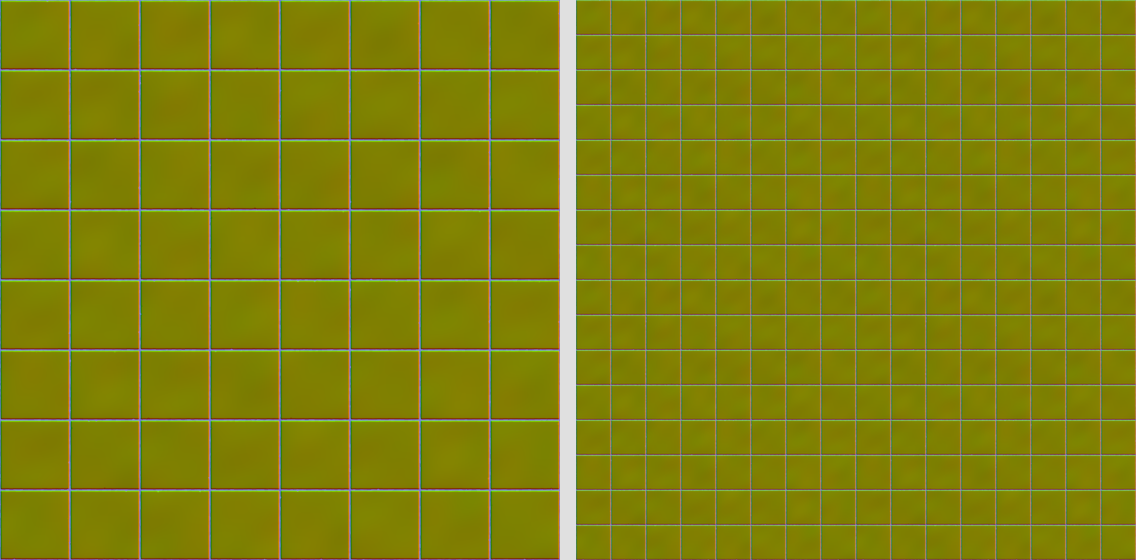
Left, the tile; right, the same tile 2 across and 2 down.
Reproduce this texture map procedurally as a WebGL 1 fragment shader.

```glsl
precision highp float;
// Square glazed tiles with narrow grout: surface slope in red and green, grout mask in blue.

uniform vec2 u_resolution;

const float TAU = 6.2831853;
const float TILES = 8.0;            // repeats across and down
const float HALF_GAP = 0.0156;      // half the grout width, in tile units
const float CORNER = 0.012;         // tile corner radius
const float BEVEL_WIDTH = 0.009;
const float BEVEL_SLOPE = 0.38;
const float PILLOW_WIDTH = 0.06;
const float PILLOW_SLOPE = 0.045;
const float GLAZE_SLOPE = 0.009;    // soft waviness of the glaze
const float TILT_SLOPE = 0.01;      // random lean of each tile
const float GROUT_BLUE = 0.86;
const float GROUT_RAMP = 0.012;     // depth over which the grout mask fills in
const float GRAINS = 176.0;         // grout grains across the canvas
const float GRAIN_SLOPE = 0.09;
const float EDGE_WEAR = 0.002;
const float CHIP_DEPTH = 0.008;
const float CHIP_RARITY = 0.98;
const int SAMPLES = 3;              // antialiasing samples per axis

vec2 hash2(vec2 p) {
  vec2 k = vec2(dot(p, vec2(127.1, 311.7)), dot(p, vec2(269.5, 183.3)));
  return fract(sin(k) * 43758.55);
}

// Wrapping cellular noise: x = distance to nearest grain, yz = its random pair.
vec3 grains(vec2 uv) {
  vec2 p = uv * GRAINS;
  vec2 base = floor(p);
  vec3 nearest = vec3(9.0, 0.0, 0.0);
  for (int j = -1; j <= 1; j++) {
    for (int i = -1; i <= 1; i++) {
      vec2 cell = base + vec2(float(i), float(j));
      vec2 rnd = hash2(mod(cell, GRAINS));
      float dist = length(cell + rnd - p);
      if (dist < nearest.x) nearest = vec3(dist, fract(rnd * 17.3 + 0.37));
    }
  }
  return nearest;
}

// Layered sines with whole frequencies, shifted by a phase per tile.
vec2 glazeWaves(vec2 uv, vec2 phase) {
  vec2 sum = vec2(0.0);
  for (int i = 0; i < 3; i++) {
    float k = float(i);
    vec2 a = vec2(5.0 + 3.0 * k, 4.0 - 5.0 * k);
    vec2 b = vec2(3.0 - 6.0 * k, 7.0 + 2.0 * k);
    vec2 angle = TAU * (vec2(dot(a, uv), dot(b, uv)) + phase * (k + 1.0));
    sum += sin(angle) / (1.0 + 0.5 * k);
  }
  return sum;
}

// Signed distance to the tile outline in z, outward direction in xy.
vec3 tileEdge(vec2 centred) {
  vec2 q = abs(centred) - (0.5 - HALF_GAP - CORNER);
  vec2 outside = max(q, 0.0);
  float dist = length(outside) + min(max(q.x, q.y), 0.0) - CORNER;
  vec2 axis = q.x > q.y ? vec2(1.0, 0.0) : vec2(0.0, 1.0);
  vec2 dir = min(q.x, q.y) > 0.0 ? normalize(outside) : axis;
  return vec3(dir * sign(centred), dist);
}

vec3 surface(vec2 uv) {
  vec2 p = uv * TILES;
  vec2 centred = fract(p) - 0.5;
  vec2 tileRnd = hash2(mod(floor(p), TILES) + 3.0);
  vec3 edge = tileEdge(centred);
  vec3 grain = grains(uv);

  // Worn outline with a few chips
  float chip = step(CHIP_RARITY, grain.y) * (1.0 - smoothstep(0.1, 0.5, grain.x));
  float dist = edge.z + EDGE_WEAR * (grain.z - 0.5) + CHIP_DEPTH * chip;
  float grout = smoothstep(-0.001, GROUT_RAMP, dist);

  // Bevel and pillowed face
  float bevel = dist / BEVEL_WIDTH;
  vec2 slope = edge.xy * BEVEL_SLOPE * exp(-bevel * bevel);
  vec2 inset = 0.5 - abs(centred);
  vec2 face = sign(centred) * PILLOW_SLOPE * exp(-inset / PILLOW_WIDTH);

  // Glaze variation on the face, grain in the grout
  face += GLAZE_SLOPE * glazeWaves(uv, tileRnd) + TILT_SLOPE * (tileRnd - 0.5);
  slope += mix(face, GRAIN_SLOPE * (grain.yz - 0.5), grout);

  return vec3(0.5 + slope, mix(0.003, GROUT_BLUE, grout));
}

void main() {
  vec3 colour = vec3(0.0);
  float count = float(SAMPLES);
  for (int j = 0; j < SAMPLES; j++) {
    for (int i = 0; i < SAMPLES; i++) {
      vec2 offset = (vec2(float(i), float(j)) + 0.5) / count - 0.5;
      colour += surface((gl_FragCoord.xy + offset) / u_resolution);
    }
  }
  gl_FragColor = vec4(clamp(colour / (count * count), 0.0, 1.0), 1.0);
}
```
